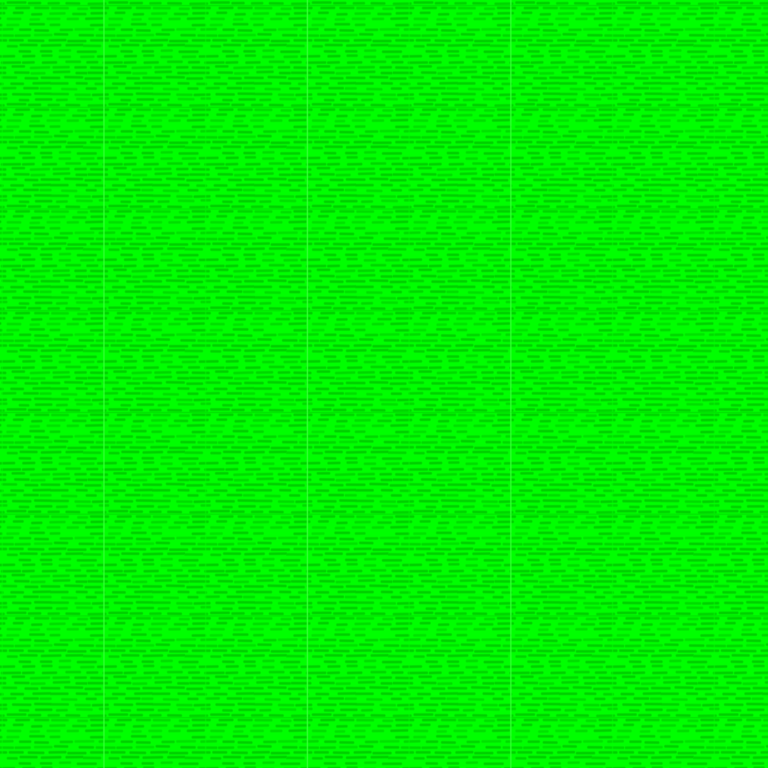
Reproduce this texture procedurally as a three.js fragment shader.

```glsl
// Bright green tiled weave of short, dark, staggered horizontal dashes with faint seams.
#define REPEATS 7.55
#define TILE_ORIGIN vec2(0.022, 0.495)
#define DASH_GRID vec2(5.0, 19.0)
#define DASH_HALF_WIDTH 0.0125
#define EDGE_SOFTNESS 0.0105
#define SEAM_HALF_WIDTH 0.005
#define BASE_GREEN vec3(0.0, 1.0, 0.0)
#define MID_GREEN vec3(0.0, 0.89, 0.0)
#define DARK_GREEN vec3(0.0, 0.81, 0.0)
#define SEAM_GREEN vec3(0.24, 1.0, 0.24)

varying vec2 vUv;

float hash(vec2 p) {
  vec3 q = fract(vec3(p.xyx) * 0.1031);
  q += dot(q, q.yzx + 33.33);
  return fract((q.x + q.y) * q.z);
}

float softFill(float distanceToEdge) {
  return 1.0 - smoothstep(-EDGE_SOFTNESS, EDGE_SOFTNESS, distanceToEdge);
}

// Distance to a rounded, barely tilted dash, in tile units.
float dashDistance(vec2 p, float halfLength, float tilt) {
  p.y -= p.x * tilt;
  p.x -= clamp(p.x, -halfLength, halfLength);
  return length(p) - DASH_HALF_WIDTH;
}

void main() {
  vec2 tiled = vUv * REPEATS - TILE_ORIGIN;
  vec2 local = fract(tiled);
  float homeRow = floor(local.y * DASH_GRID.y);
  vec3 color = BASE_GREEN;

  // Rows of dashes, each row slid sideways; ids wrap so every tile repeats.
  for (int r = -1; r <= 1; r++) {
    float row = homeRow + float(r);
    float rowId = mod(row, DASH_GRID.y);
    float slide = hash(vec2(rowId, 71.0)) + 0.5 * rowId;
    float homeColumn = floor(local.x * DASH_GRID.x - slide);
    float density = 0.5 + 0.5 * sin(6.2832 * (rowId / DASH_GRID.y - 0.13));

    for (int c = -1; c <= 1; c++) {
      float column = homeColumn + float(c);
      vec2 id = vec2(mod(column, DASH_GRID.x), rowId);
      vec2 jitter = vec2(hash(id + 3.7), hash(id + 19.3)) - 0.5;
      vec2 center = vec2(column + slide, row) + 0.5 + jitter * vec2(0.3, 0.3);
      center /= DASH_GRID;

      float halfLength = mix(0.036, 0.085, hash(id + 41.1)) + 0.006 * density;
      float tilt = (hash(id + 57.9) - 0.4) * 0.05;
      float present = step(0.06 - 0.05 * density, hash(id + 83.5));
      float dash = softFill(dashDistance(local - center, halfLength, tilt));
      float shade = smoothstep(0.0, 0.5, hash(id + 97.3) + 0.15 * density);
      vec3 dashColor = mix(MID_GREEN, DARK_GREEN, shade);
      color = min(color, mix(BASE_GREEN, dashColor, dash * present));
    }
  }

  // Vertical joins break the dashes; every second one shows a pale thread.
  float seamIndex = floor(tiled.x + 0.5);
  float seamDistance = abs(tiled.x - seamIndex);
  float seam = softFill(seamDistance - SEAM_HALF_WIDTH);
  float paleSeam = mod(seamIndex, 2.0) * step(seamIndex, 6.0);
  color = mix(color, BASE_GREEN, seam * 0.6);
  color = mix(color, SEAM_GREEN, seam * paleSeam);

  // A thin continuous dark thread along each horizontal join.
  float joinDistance = abs(tiled.y - floor(tiled.y + 0.5));
  float thread = softFill(joinDistance - SEAM_HALF_WIDTH);
  float threadStrength = thread * 0.6 * (1.0 - seam * paleSeam);
  color = min(color, mix(color, DARK_GREEN, threadStrength));

  gl_FragColor = vec4(color, 1.0);
}
```
